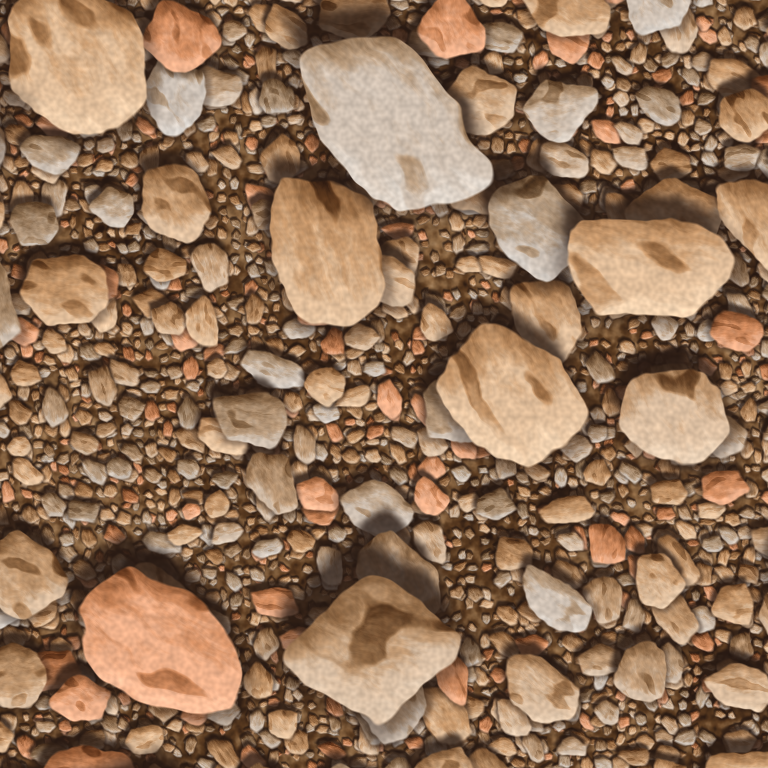
Write a WebGL 2 fragment shader that draws this texture.

```glsl
#version 300 es
precision highp float;
uniform vec2 u_resolution;
out vec4 fragColor;

const float TAU = 6.28318;
const vec2 SUN = vec2(0.2, -0.98);

float hash(vec2 p) {
  vec3 q = fract(p.xyx * vec3(0.1031, 0.1030, 0.0973));
  q += dot(q, q.yzx + 33.33);
  return fract((q.x + q.y) * q.z);
}

float cornerSlope(vec2 cell, vec2 offset) {
  float a = TAU * hash(cell + 17.0);
  return dot(vec2(cos(a), sin(a)), offset);
}

// Gradient noise, about -0.7 to 0.7
float noise(vec2 p) {
  vec2 i = floor(p), f = p - i, e = vec2(1, 0);
  vec2 w = f * f * f * (f * (f * 6.0 - 15.0) + 10.0);
  return mix(mix(cornerSlope(i, f), cornerSlope(i + e, f - e), w.x),
             mix(cornerSlope(i + e.yx, f - e.yx), cornerSlope(i + 1.0, f - 1.0), w.x), w.y);
}

float fbm(vec2 p) {
  float sum = 0.0, gain = 0.6;
  for (int i = 0; i < 4; i++) {
    sum += gain * noise(p);
    p = mat2(1.6, 1.2, -1.2, 1.6) * p + 5.3;
    gain *= 0.55;
  }
  return sum;
}

// Earth colours from deep shade to sunlit rock
vec3 earth(float t) {
  vec3 c = mix(vec3(0.15, 0.09, 0.065), vec3(0.34, 0.22, 0.12), smoothstep(0.0, 0.27, t));
  c = mix(c, vec3(0.55, 0.41, 0.27), smoothstep(0.22, 0.5, t));
  c = mix(c, vec3(0.74, 0.60, 0.45), smoothstep(0.45, 0.7, t));
  c = mix(c, vec3(0.85, 0.76, 0.65), smoothstep(0.66, 0.88, t));
  return mix(c, vec3(0.92, 0.85, 0.75), smoothstep(0.9, 1.2, t));
}

// Rounded polygon of unit size: distance in x, outward slope in yz
vec3 pebble(vec2 p, vec2 seed) {
  if (dot(p, p) > 6.0) return vec3(2.0, 0.0, 0.0);
  float sum = 0.0;
  vec2 slope = vec2(0);
  for (int i = 0; i < 7; i++) {
    float k = float(i);
    float a = TAU * (k + 0.8 * hash(seed + k * 3.7)) / 7.0;
    vec2 dir = vec2(cos(a), sin(a));
    float weight = exp(13.0 * (dot(p, dir) - mix(0.78, 1.15, hash(seed + k * 5.1 + 40.0))));
    sum += weight;
    slope += dir * weight;
  }
  return vec3(log(sum) / 13.0, slope / sum);
}

// One layer of stones, each throwing its shadow on what lies below
vec3 scatterStones(vec3 col, vec2 uv, float count, float density, float bulk) {
  vec2 p = uv * count + count * 1.7;
  vec2 home = floor(p);
  p += 0.05 * vec2(noise(p * 3.0), noise(p * 3.0 + 9.0));
  p += 0.025 * bulk * vec2(noise(p * 11.0), noise(p * 11.0 + 9.0));
  float blur = count * max(0.0015, 0.7 / u_resolution.y);
  for (int k = 0; k < 9; k++) {
    vec2 cell = home + vec2(k % 3, k / 3) - 1.0;
    vec2 seed = cell + floor(count) * 13.0;
    float clump = noise((cell + 0.5) / count * 5.0);
    if (hash(seed) > density + 0.4 * clump * (1.0 - bulk)) continue;

    vec2 centre = cell + 0.5 + 0.5 * (vec2(hash(seed + 3.1), hash(seed + 7.7)) - 0.5);
    float size = mix(0.23, 0.37, hash(seed + 11.3));
    float angle = -0.7 + (hash(seed + 19.9) - 0.5) * mix(2.6, 0.9, bulk);
    mat2 turn = mat2(cos(angle), sin(angle), -sin(angle), cos(angle));
    vec2 stretch = vec2(mix(1.1, 1.65, hash(seed + 23.0)), 1.0) * size;
    vec2 q = (p - centre) * turn / stretch;
    vec2 shadowShift = (vec2(-0.04, 0.13) * turn) / stretch;
    float soft = blur / size;

    // Thrown shadow and contact shade
    float shade = smoothstep(0.12 + soft, -0.12, pebble(q - shadowShift, seed).x);
    vec3 body = pebble(q, seed);
    shade = max(0.85 * shade, 0.45 * smoothstep(0.3, 0.0, body.x));
    col = mix(col, vec3(0.15, 0.095, 0.07), shade * 0.92);

    float cover = smoothstep(soft, -soft, body.x);
    if (cover <= 0.0) continue;

    // Sunlit flanks, layered rock and worn hollows
    float tone = mix(0.62, 0.8, bulk) + 0.34 * (hash(seed + 31.0) - 0.5) * (1.0 - 0.5 * bulk);
    float flank = smoothstep(-0.6, 0.05, body.x);
    tone += flank * 0.32 * dot(turn * body.yz, SUN) - 0.05 * q.y;
    tone += 0.22 * fbm(q * vec2(1.3, 2.6) + seed);
    tone += 0.14 * bulk * fbm(q * vec2(4.0, 8.0) + seed);
    float hollow = noise(q * vec2(1.2, 2.0) + seed * 2.3);
    tone -= 0.32 * bulk * smoothstep(0.22, 0.36, hollow);
    vec3 rock = earth(tone);
    float hue = hash(seed + 47.0);
    rock *= mix(vec3(1.04, 0.98, 0.93), vec3(0.95, 1.0, 1.1), smoothstep(0.3, 1.0, hue));
    rock *= mix(vec3(1), vec3(1.06, 0.93, 0.9), step(hue, 0.14));
    col = mix(col, rock, cover);
  }
  return col;
}

void main() {
  vec2 uv = gl_FragCoord.xy / u_resolution.y;

  // Crumbly soil
  float soil = 0.3 + 0.3 * noise(uv * 5.0) + 0.4 * fbm(uv * 34.0) + 0.22 * noise(uv * 95.0);
  vec3 col = earth(soil);

  // Grit first, then ever larger stones
  for (int i = 0; i < 7; i++) {
    float bulk = float(i) / 6.0;
    col = scatterStones(col, uv, 62.0 * pow(0.6, float(i)), mix(0.88, 0.42, sqrt(bulk)), bulk);
  }

  // Fine surface grain
  col *= 1.0 + 0.12 * noise(uv * 150.0) + 0.08 * noise(uv * 60.0);
  fragColor = vec4(clamp(col, 0.0, 1.0), 1.0);
}
```
